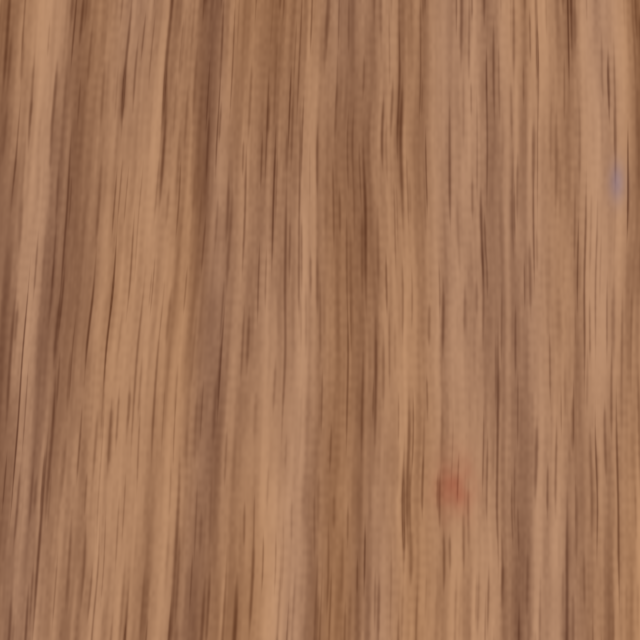
Reproduce this texture procedurally as a three.js fragment shader.

```glsl
// Brown wood with upright, slightly leaning grain, dark bands and thin pores.
varying vec2 vUv;

float hash(vec2 p) {
  return fract(sin(dot(p, vec2(127.1, 311.7))) * 43758.5453);
}

float noise(vec2 p) {
  vec2 i = floor(p);
  vec2 f = fract(p);
  f = f * f * (3.0 - 2.0 * f);
  return mix(mix(hash(i), hash(i + vec2(1.0, 0.0)), f.x),
             mix(hash(i + vec2(0.0, 1.0)), hash(i + vec2(1.0, 1.0)), f.x), f.y);
}

// Noise stretched along the grain, centred on zero
float streak(vec2 p, float across, float along) {
  return noise(p * vec2(across, along) + across) - 0.5;
}

float bell(float d, float width) {
  return exp(-d * d / (width * width));
}

// The fibres lean on the left, stand straight on the right, and wander a little
vec2 grainSpace(vec2 uv) {
  float lean = 0.08 * (1.0 - smoothstep(0.15, 0.7, uv.x));
  float wander = 0.012 * streak(uv, 4.0, 2.5) + 0.004 * streak(uv, 14.0, 9.0);
  return vec2(uv.x - lean * (uv.y - 0.5) + wander, uv.y);
}

// One tapered dark slit in some of the cells of a tall grid
float pores(vec2 p, float columns, float rows, float chance, float seed) {
  float column = floor(p.x * columns);
  float y = p.y * rows + hash(vec2(column, seed)) * 7.0;
  vec2 cell = vec2(column, floor(y) + seed * 17.0);
  float centre = mix(0.25, 0.75, hash(cell + 3.1));
  float reach = mix(0.22, 0.49, hash(cell + 5.7));
  float along = abs(fract(y) - 0.5) / reach;
  float taper = 1.0 - smoothstep(0.3, 1.0, along);
  float d = (fract(p.x * columns) - centre) / columns;
  float width = mix(0.0015, 0.0031, hash(cell + 8.3)) * (0.6 + 0.4 * taper);
  float depth = mix(0.4, 1.0, hash(cell + 1.9));
  return step(hash(cell), chance) * depth * taper * bell(d, width);
}

void main() {
  vec2 p = grainSpace(vUv);

  // Light and dark fibres from broad to fine
  float tone = 0.013;
  tone += 0.13 * streak(p, 9.0, 0.9);
  tone += 0.16 * streak(p, 27.0, 1.3);
  tone += 0.13 * streak(p, 62.0, 2.0);
  tone += 0.11 * streak(p, 135.0, 4.0);
  tone += 0.05 * streak(p, 230.0, 14.0);
  tone += 0.035 * streak(p, 200.0, 110.0);

  // Heartwood band and shaded left edge
  float heart = bell(p.x - 0.325 - 0.01 * sin(vUv.y * 5.0), 0.027);
  tone -= 0.11 * heart * (0.7 + 0.6 * noise(vec2(p.x * 40.0, p.y * 3.0)));
  tone -= 0.09 * (1.0 - smoothstep(0.0, 0.035, vUv.x));

  // Long slits, then shorter and fainter ones
  float slits = 0.0;
  for (int i = 0; i < 5; i++) {
    float k = float(i);
    slits += pores(p + 0.013 * k, 15.0 + 9.0 * k, 2.0 + 1.1 * k, 0.52, k + 1.0)
           * (1.0 - 0.14 * k);
  }
  tone -= 0.23 * min(slits, 1.0);

  // Tone to brown, with soft limits, drifting between golden and greyish pink
  tone = tone > 0.0 ? tone / (1.0 + 3.0 * tone) : tone / (1.0 - 0.8 * tone);
  vec3 colour = vec3(0.64, 0.47, 0.35) + tone * vec3(1.0, 0.92, 0.76);
  float tint = streak(p, 17.0, 1.8) + 0.4 * heart;
  colour += tint * vec3(-0.012, 0.004, 0.034);

  // Reddish stain and a small violet bruise
  vec2 stain = (vUv - vec2(0.71, 0.24)) / vec2(0.027, 0.045);
  float red = exp(-dot(stain, stain)) * (0.4 + noise(vUv * vec2(75.0, 45.0)));
  colour += red * vec3(-0.03, -0.1, -0.08);
  vec2 bruise = (vUv - vec2(0.964, 0.715)) / vec2(0.012, 0.03);
  colour += exp(-dot(bruise, bruise)) * vec3(-0.08, -0.03, 0.08);

  gl_FragColor = vec4(colour, 1.0);
}
```
